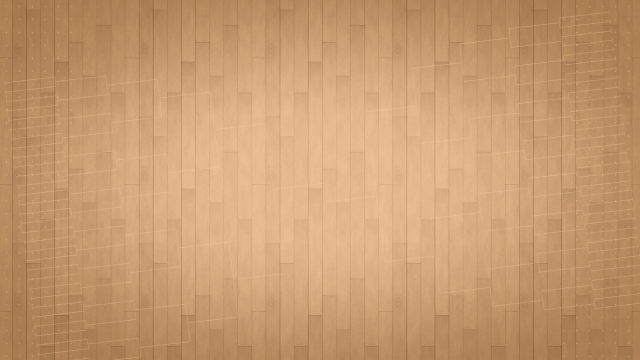
Give the GLSL for this texture, as a Shadertoy shader.

```glsl
// Warm plank floor under a soft vignette, with a faint tilted bracket diagram and dots.

vec2 hash2(vec2 p) {
    vec3 q = fract(p.xyx * vec3(0.1031, 0.1030, 0.0973));
    q += dot(q, q.yzx + 33.33);
    return fract((q.xx + q.yz) * q.zy);
}

float cornerSlope(vec2 cell, vec2 offset) {
    return dot(hash2(cell) * 2.0 - 1.0, offset);
}

float gradientNoise(vec2 p) {
    vec2 i = floor(p), f = fract(p), e = vec2(0, 1);
    vec2 w = f * f * f * (f * (f * 6.0 - 15.0) + 10.0);
    return mix(mix(cornerSlope(i, f), cornerSlope(i + e.yx, f - e.yx), w.x),
               mix(cornerSlope(i + e, f - e), cornerSlope(i + 1.0, f - 1.0), w.x), w.y);
}

// Coverage of a line, kept faint rather than jagged when thinner than a pixel
float stroke(float dist, float halfWidth, float pixel) {
    float w = max(halfWidth, 0.5 * pixel);
    return (1.0 - smoothstep(w - 0.5 * pixel, w + 0.5 * pixel, dist)) * halfWidth / w;
}

// Brightness offset of the floor; p is in plank widths, repeating every 9 by 9
float planks(vec2 p, float pixel) {
    const float joints[9] = float[9](4.1, 8.3, 0.7, 6.6, 4.4, 3.0, 5.4, 1.8, 6.6);
    float x = mod(p.x, 9.0);
    float id = min(floor(x), 8.0);
    float along = mod(p.y - joints[int(id)], 9.0);
    vec2 seed = hash2(vec2(id + 3.0, 17.0));

    // Board tone, darker just below each joint
    float tone = 0.04 * (seed.x - 0.5) - 0.06 * exp(-along * 0.6) * (0.3 + seed.y);

    // Long fibres, blotches and fine speckle
    vec2 g = vec2(x + id * 7.0, along);
    float bend = gradientNoise(g * vec2(1.0, 0.6));
    tone += 0.03 * gradientNoise(vec2(g.x * 5.0 + bend * 2.0, along * 0.8));
    tone += 0.05 * gradientNoise(g * vec2(1.7, 0.9) + 40.0);
    tone += 0.035 * gradientNoise(g * vec2(6.0, 4.0) + 90.0);

    // Ringed knot
    float knot = length((vec2(x, mod(p.y, 9.0)) - vec2(1.35, 3.45)) * vec2(2.2, 1.3));
    tone -= exp(-knot * knot * 2.5) * (0.06 + 0.03 * cos(knot * 14.0));

    // Seams between boards and butt joints at their ends
    float edge = round(x);
    float seam = stroke(abs(x - edge), 0.035, pixel);
    float strength = 0.05 + 0.13 * hash2(vec2(mod(edge, 9.0), 5.0)).x;
    float joint = stroke(min(along, 9.0 - along), 0.03, pixel);
    return tone - strength * seam - 0.09 * joint;
}

// Distance to the rows of one bracket level; each level doubles the row count
float rowDistance(float v, float level) {
    float spacing = 0.845 * exp2(-level);
    float shift = level < 0.5 ? 0.5 : 0.0;
    return abs(fract(v / spacing + shift) - 0.5) * spacing;
}

// Two mirrored bracket trees meeting in the middle; p in heights, y downward
float bracket(vec2 p, float pixel) {
    float u = (p.x - 0.125 * p.y - 0.125) / 0.1421 - 5.0;
    float v = p.y + 0.117 * p.x - 0.641;
    float column = floor(u) + 0.5;
    float level = abs(column) - 0.5;

    // Rows, with the two innermost ones nudged apart
    float nudge = level < 0.5 ? 0.026 * sign(column) : 0.0;
    float inside = step(abs(v), 0.423) * step(level, 5.5);
    float rows = stroke(rowDistance(v - nudge, level), 0.0013, pixel) * inside;

    // Uprights joining each pair of rows to the next level
    float edge = round(u);
    float parent = abs(edge) - 1.0;
    float reach = 0.845 * exp2(-parent) * 0.25;
    float valid = step(0.0, parent) * step(parent, 5.5) * step(abs(v), 0.423);
    float joined = 1.0 - smoothstep(reach - pixel, reach + pixel, rowDistance(v, max(parent, 0.0)));
    float uprights = stroke(abs(u - edge) * 0.1421, 0.0011, pixel) * joined * valid;
    return max(rows, uprights * 0.8);
}

void mainImage(out vec4 fragColor, in vec2 fragCoord) {
    float pixel = 1.0 / iResolution.y;
    vec2 uv = fragCoord / iResolution.xy;
    vec2 p = vec2(fragCoord.x, iResolution.y - fragCoord.y) * pixel;

    // Vignette
    float radius = length(uv * 2.0 - 1.0);
    vec3 color = mix(vec3(0.885, 0.722, 0.55), vec3(0.66, 0.49, 0.318),
                     smoothstep(0.25, 1.32, radius));

    // Boards, washed out towards the bright middle; shadows lean brown
    float detail = planks(p * 25.56 + vec2(0.12, 0.0), pixel * 25.56);
    detail = 0.012 + detail * mix(0.65, 1.05, smoothstep(0.2, 0.9, radius));
    color *= 1.0 + detail * vec3(0.9, 1.08, 1.3);

    // Bracket lines and the dot grids near both sides
    vec3 chalk = vec3(1.0, 0.87, 0.69);
    color = mix(color, chalk, 0.23 * bracket(p, pixel));
    vec2 cell = (fract(p / 0.036) - 0.5) * 0.036;
    float sides = smoothstep(0.58, 0.74, abs(p.x - 0.889));
    color = mix(color, chalk, 0.25 * sides * stroke(length(cell), 0.0022, pixel));

    fragColor = vec4(color, 1.0);
}
```
